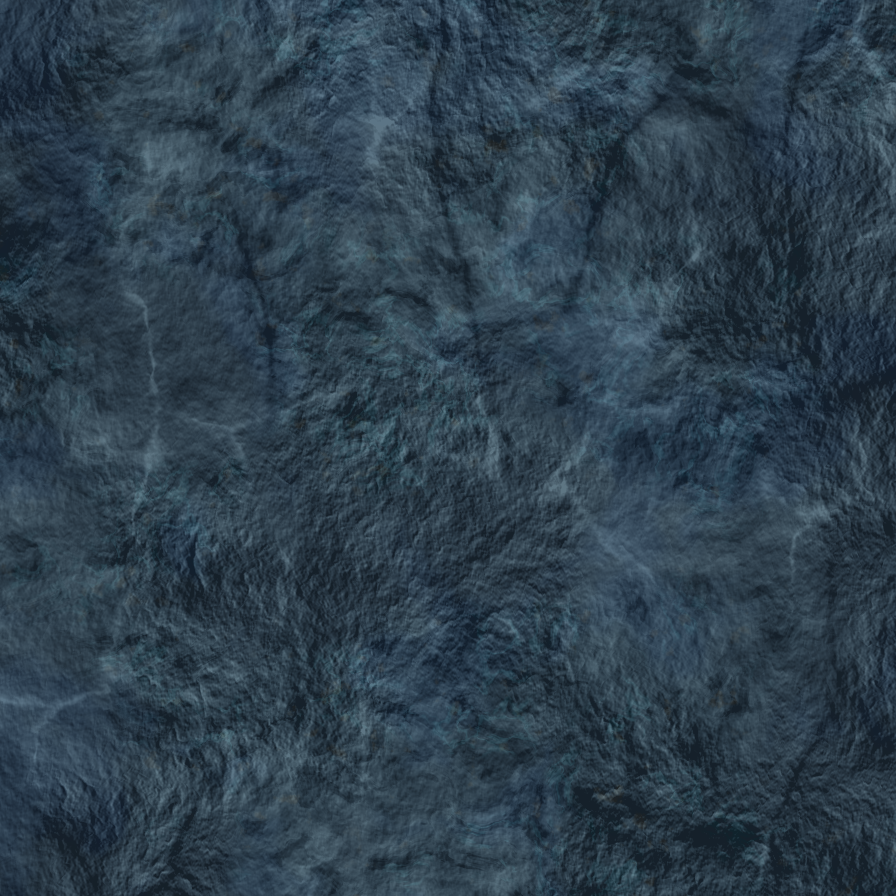
Write a three.js fragment shader that draws this texture.

```glsl
// Dark slate-blue rock face: layered noise gives stains and side-lit relief,
// warped cell borders give long upright cracks and broken pale mineral veins,
// and masked patches carry teal crust, dark pits and rough fractured stone.
varying vec2 vUv;

const vec3 SHADOW = vec3(0.084, 0.124, 0.162);
const vec3 SLATE = vec3(0.182, 0.247, 0.298);
const vec3 PALE = vec3(0.320, 0.405, 0.457);
const vec3 TEAL_SHIFT = vec3(-0.022, 0.014, 0.012);
const vec3 BLUE_SHIFT = vec3(-0.012, -0.005, 0.014);
const vec3 RUST_SHIFT = vec3(0.035, 0.010, -0.018);
const float LIGHT_STEP = 0.0024;

float hash(vec2 p) {
  vec3 q = fract(vec3(p.xyx) * 0.1031);
  q += dot(q, q.yzx + 33.33);
  return fract((q.x + q.y) * q.z);
}

float noise(vec2 p) {
  vec2 cell = floor(p);
  vec2 f = fract(p);
  f = f * f * (3.0 - 2.0 * f);
  float low = mix(hash(cell), hash(cell + vec2(1.0, 0.0)), f.x);
  float high = mix(hash(cell + vec2(0.0, 1.0)), hash(cell + 1.0), f.x);
  return mix(low, high, f.y);
}

// Octaves are turned against each other to hide the lattice.
float fbm(vec2 p, float gain) {
  float sum = 0.0;
  float total = 0.0;
  float amp = 1.0;
  for (int i = 0; i < 5; i++) {
    sum += amp * noise(p);
    total += amp;
    amp *= gain;
    p = mat2(1.6, 1.2, -1.2, 1.6) * p + 17.3;
  }
  return sum / total;
}

vec2 warp(vec2 p, float scale, float amount) {
  vec2 q = p * scale;
  return p + amount * (vec2(fbm(q, 0.5), fbm(q + 43.0, 0.5)) - 0.5);
}

// Gap between the two nearest cell centres: zero on a border.
float cellBorder(vec2 p) {
  vec2 cell = floor(p);
  float near = 9.0;
  float second = 9.0;
  for (int y = -1; y <= 1; y++) {
    for (int x = -1; x <= 1; x++) {
      vec2 id = cell + vec2(float(x), float(y));
      float d = length(id + 0.1 + 0.8 * vec2(hash(id), hash(id + 71.7)) - p);
      second = min(second, max(near, d));
      near = min(near, d);
    }
  }
  return second - near;
}

float line(float d, float width) {
  return 1.0 - smoothstep(0.0, width, d);
}

float patches(vec2 p, float low, float high) {
  return smoothstep(low, high, fbm(p, 0.5));
}

// Surface height: creased lumps, rougher where the rock is fractured.
float height(vec2 p, float fractured) {
  float creases = abs(2.0 * fbm(p * vec2(34.0, 27.0) + 5.0, 0.6) - 1.0);
  return 0.8 * fbm(p * 17.0 + 5.0, 0.56) + (0.35 + 0.45 * fractured) * creases;
}

void main() {
  vec2 p = vUv;
  vec2 bent = warp(p, 9.0, 0.10);
  float fractured = patches(p * vec2(5.0, 3.0) + 31.0, 0.47, 0.64);
  float crusted = patches(p * 5.0 + 62.0, 0.40, 0.58);

  // Broad stains, mottling, and relief lit from a slowly wandering side
  float tone = 0.47 + 0.62 * (fbm(p * vec2(4.5, 3.5) + 9.0, 0.5) - 0.5);
  tone += 0.55 * (fbm(bent * vec2(11.0, 14.0), 0.6) - 0.5);
  tone += 0.75 * (0.5 + crusted) * (fbm(bent * vec2(32.0, 38.0) + 27.0, 0.7) - 0.5);
  float side = 1.9 + 5.0 * (noise(p * 4.0 + 70.0) - 0.5);
  vec2 toLight = LIGHT_STEP * vec2(cos(side), sin(side));
  tone += 3.1 * (height(p, fractured) - height(p + toLight, fractured));
  tone += 0.10 * (noise(p * 250.0) - 0.5) - 0.10 * fractured;

  // Lacy crust and small dark pits
  float lace = 1.0 - abs(2.0 * fbm(bent * 30.0 + 80.0, 0.6) - 1.0);
  lace = smoothstep(0.84, 1.0, lace) * crusted * patches(p * 16.0 + 33.0, 0.42, 0.60);
  float pits = smoothstep(0.57, 0.69, fbm(bent * vec2(34.0, 44.0) + 15.0, 0.6));
  tone += 0.22 * lace - 0.26 * pits * (0.3 + 0.7 * crusted);

  // Long upright cracks: a dark core in a soft shade, one lip catching light
  vec2 crackPoint = warp(p, 5.0, 0.08) * vec2(4.4, 2.1) + 3.0;
  float crack = cellBorder(crackPoint);
  float lip = cellBorder(crackPoint + vec2(0.05, -0.03));
  float open = patches(p * 2.6 + 24.0, 0.34, 0.52);
  tone -= open * (0.24 * line(crack, 0.03 + 0.04 * noise(p * 30.0)) + 0.17 * line(crack, 0.22));
  tone += open * 0.11 * line(lip, 0.10);

  // Broken pale veins with ragged width and a faint halo
  float vein = cellBorder(warp(p, 14.0, 0.065) * vec2(5.4, 4.2) + 12.0);
  float filled = patches(p * 4.5 + 90.0, 0.43, 0.56);
  float veinWidth = 0.025 + 0.17 * noise(p * 24.0) * noise(p * 60.0 + 4.0);
  float mineral = filled * line(vein, veinWidth) * patches(p * 30.0, 0.30, 0.55);
  tone += 0.38 * mineral + 0.13 * filled * line(vein, 0.30);

  // Tone to colour, then local tints
  tone = clamp(tone, 0.0, 1.2);
  vec3 color = mix(SHADOW, SLATE, min(tone / 0.45, 1.0));
  color = mix(color, PALE, max(tone - 0.45, 0.0) / 0.55);
  color += TEAL_SHIFT * (0.9 * lace + 0.12 * crusted);
  color += BLUE_SHIFT * patches(bent * 10.0 + 50.0, 0.48, 0.70);
  color += RUST_SHIFT * crusted * smoothstep(0.68, 0.82, fbm(p * 55.0 + 7.0, 0.5));
  gl_FragColor = vec4(color, 1.0);
}
```
